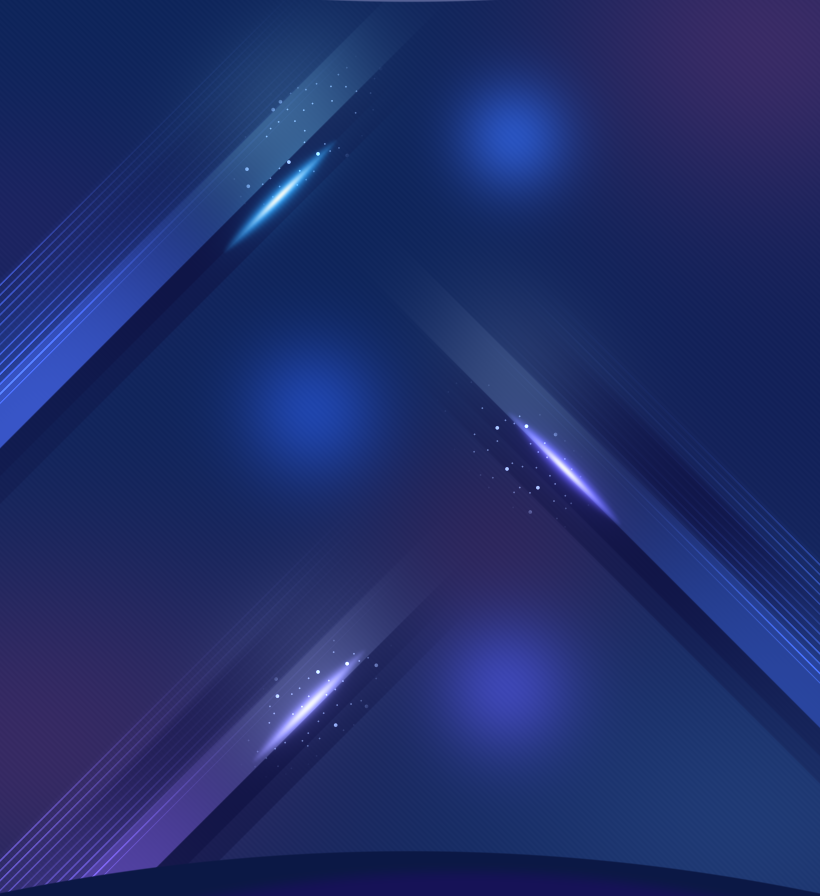
This background is drawn by a WebGL 2 fragment shader. Its source:

```glsl
#version 300 es
precision highp float;
// Navy and violet backdrop with soft orbs, three diagonal light beams, sparkles and a dark curved base.

#define LINE_PITCH 0.0078
#define LINE_WIDTH 0.0009
#define BEAM_TOP -0.134
#define BAND_TOP -0.050
#define SHADE_BOTTOM 0.044
#define STREAK_LENGTH 0.090
#define STREAK_WIDTH 0.0085
#define SPARK_CELL 0.0135
#define HATCH_PITCH 0.0065

uniform vec2 u_resolution;
out vec4 fragColor;

struct Beam {
    vec2 center;   // middle of the bright streak
    float side;    // 1 leans right, -1 leans left
    float shift;   // streak offset from the band edge
    float haze;    // haze position along the beam
    float shade;   // strength of the dark strips
    vec2 sparks;   // sparkle cloud center, along and across
    vec3 tail;
    vec3 mist;
    vec3 glow;
};

float hash(vec2 p) {
    p = fract(p * vec2(0.1031, 0.1137));
    p += dot(p, p.yx + 33.33);
    return fract((p.x + p.y) * p.x * 57.3);
}

float blob(vec2 p, vec2 center, vec2 radius) {
    vec2 d = (p - center) / radius;
    return exp(-dot(d, d));
}

// Smooth strip between two offsets
float strip(float x, float lo, float hi, float soft) {
    return smoothstep(lo - soft, lo + soft, x) * (1.0 - smoothstep(hi - soft, hi + soft, x));
}

vec3 backdrop(vec2 p) {
    vec3 c = vec3(0.055, 0.145, 0.355);
    c = mix(c, vec3(0.075, 0.125, 0.345), smoothstep(0.45, 0.9, p.x) * 0.8);
    c = mix(c, vec3(0.130, 0.140, 0.390), 0.75 * blob(p, vec2(0.0, 0.74), vec2(0.22, 0.14)));
    c = mix(c, vec3(0.225, 0.170, 0.400), blob(p, vec2(0.86, 0.96), vec2(0.24, 0.19)));
    c = mix(c, vec3(0.215, 0.165, 0.390), blob(p, vec2(0.02, 0.17), vec2(0.36, 0.23)));
    c = mix(c, vec3(0.185, 0.145, 0.355), blob(p, vec2(0.56, 0.37), vec2(0.17, 0.16)));
    c = mix(c, vec3(0.125, 0.230, 0.460), blob(p, vec2(0.84, 0.08), vec2(0.33, 0.24)));
    // Glowing orbs
    c = mix(c, vec3(0.165, 0.335, 0.770), 0.95 * blob(p, vec2(0.573, 0.846), vec2(0.062)));
    c = mix(c, vec3(0.125, 0.275, 0.690), 0.95 * blob(p, vec2(0.349, 0.541), vec2(0.078)));
    c = mix(c, vec3(0.245, 0.280, 0.720), 0.95 * blob(p, vec2(0.565, 0.232), vec2(0.076)));
    return c;
}

// Random dots, one per cell, inside an elongated cloud
float sparkles(vec2 q, Beam m, float px) {
    vec2 id = floor(q / SPARK_CELL);
    vec2 jitter = 0.25 + 0.5 * vec2(hash(id + 17.0), hash(id + 41.0));
    float pick = hash(id + 73.0);
    float size = pick > 0.93 ? 0.0019 : 0.0008;
    float d = length(q - (id + jitter) * SPARK_CELL);
    float cloud = smoothstep(0.0, 0.5, blob(q, m.sparks, vec2(0.085, 0.042)) - 0.12);
    float dot0 = 1.0 - smoothstep(size - 0.6 * px, size + 0.8 * px, d);
    return dot0 * cloud * step(0.52, pick) * (pick > 0.93 ? 0.9 : 0.5);
}

vec3 addBeam(vec3 c, vec2 p, Beam m, float px) {
    vec2 q = (p - m.center) * vec2(m.side, 1.0);
    float a = (q.x + q.y) * 0.70711;   // along, rising
    float b = (q.x - q.y) * 0.70711;   // across, falling
    float e = b + m.shift;             // across, from the band edge
    float tip = 1.0 - smoothstep(0.02, 0.22, a);
    float tail = 1.0 - smoothstep(-0.38, 0.04, a);

    // Mist around the upper end
    c = mix(c, m.mist, 0.42 * blob(vec2(a, e), vec2(m.haze, -0.055), vec2(0.11, 0.075)));
    // Wide veil and bright band
    float veil = strip(e, BEAM_TOP, 0.0, px) * smoothstep(BEAM_TOP - 0.03, 0.0, e);
    c = mix(c, m.tail, veil * tail * 0.65);
    float band = strip(e, BAND_TOP, 0.0, px);
    c = mix(c, m.tail, band * tail * 0.65);
    c = mix(c, m.mist, band * 0.6 * blob(vec2(a, 0.0), vec2(m.haze - 0.02, 0.0), vec2(0.11, 1.0)));
    // Dark strips
    vec3 ink = vec3(0.055, 0.065, 0.255);
    float middle = exp(-pow((a + 0.13) / 0.17, 2.0));
    c = mix(c, ink, m.shade * 0.75 * middle * strip(e, -0.103, -0.056, 0.010));
    float under = strip(e, 0.0, SHADE_BOTTOM, px) * (0.6 + 0.4 * strip(e, -0.1, 0.022, px));
    c = mix(c, ink, under * tip * (0.45 + 0.35 * middle));

    // Fine parallel lines, each with its own strength
    float k = e / LINE_PITCH;
    float d = abs(fract(k) - 0.5) * LINE_PITCH;
    float line = 1.0 - smoothstep(LINE_WIDTH - 0.5 * px, LINE_WIDTH + 0.5 * px, d);
    float weight = 0.35 + 0.65 * hash(vec2(floor(k), 5.0));
    line *= weight * strip(e, BEAM_TOP, -0.035, px);
    c += (m.tail * 0.8 + 0.05) * line * tip * (0.07 + 0.65 * tail * tail);

    // Lens shaped streak
    float taper = max(1.0 - pow(a / STREAK_LENGTH, 2.0), 0.0);
    float width = STREAK_WIDTH * (0.25 + 0.75 * taper);
    float halo = exp(-pow(b / width, 2.0)) * taper;
    c += m.glow * (halo * 0.85 + 0.16 * blob(vec2(a, b), vec2(0.0), vec2(0.065, 0.024)));
    float core = exp(-pow(b / (0.42 * width), 2.0)) * exp(-pow(a / 0.036, 2.0));
    c = mix(c, vec3(0.97, 0.98, 0.95), core * 0.95);

    return c + vec3(0.65, 0.75, 0.85) * sparkles(vec2(a, b), m, px);
}

void main() {
    float px = 1.0 / u_resolution.y;
    vec2 p = gl_FragCoord.xy * px;
    vec3 c = backdrop(p);
    c += 0.006 * sin(6.28318 * (p.x + p.y) / HATCH_PITCH);

    Beam blue = Beam(vec2(0.3125, 0.781), 1.0, 0.022, 0.075, 0.25, vec2(0.07, -0.03),
        vec3(0.24, 0.36, 0.84), vec3(0.28, 0.47, 0.66), vec3(0.12, 0.58, 0.75));
    Beam indigo = Beam(vec2(0.630, 0.477), -1.0, -0.003, 0.115, 0.95, vec2(0.05, 0.025),
        vec3(0.17, 0.28, 0.65), vec3(0.26, 0.35, 0.55), vec3(0.36, 0.30, 0.80));
    Beam violet = Beam(vec2(0.345, 0.212), 1.0, -0.007, 0.030, 0.60, vec2(0.01, 0.0),
        vec3(0.36, 0.28, 0.70), vec3(0.34, 0.37, 0.60), vec3(0.45, 0.42, 0.72));
    c = addBeam(c, p, blue, px);
    c = addBeam(c, p, indigo, px);
    c = addBeam(c, p, violet, px);

    // Curved base with a violet inner rise, and a pale sliver on top
    float dx = p.x - 0.457;
    float hill = 0.050 - 0.225 * dx * dx - p.y;
    float rise = 0.030 - 0.350 * pow(dx - 0.06, 2.0) - p.y;
    vec3 base = mix(vec3(0.045, 0.095, 0.270), vec3(0.085, 0.070, 0.340), smoothstep(-0.008, 0.015, rise));
    c = mix(c, base, smoothstep(-px, px, hill));
    c = mix(c, vec3(0.45, 0.48, 0.68), 0.7 * smoothstep(-px, px, p.y - 0.998 - 0.25 * dx * dx));
    fragColor = vec4(clamp(c, 0.0, 1.0), 1.0);
}
```
